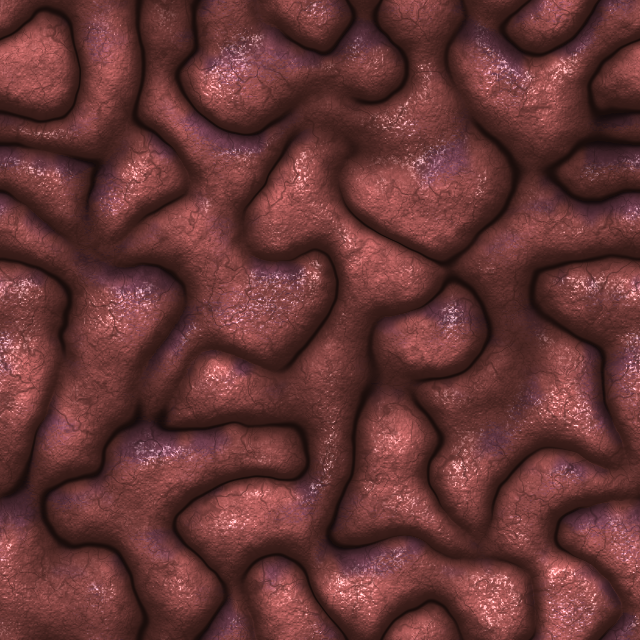
This texture is drawn by a Shadertoy shader. Its source:

```glsl
const float TAU = 6.2831853;
const vec3 CREASE = vec3(0.185, 0.092, 0.078);
const vec3 FLESH = vec3(0.75, 0.39, 0.38);
const vec3 BRUISE = vec3(0.70, 0.74, 1.0);
const vec3 GLOSS = vec3(0.60, 0.58, 0.60);

vec2 hash2(vec2 cell) {
    vec3 q = fract(cell.xyx * vec3(0.1031, 0.1030, 0.0973));
    q += dot(q, q.yzx + 33.33);
    return fract((q.xx + q.yz) * q.zy);
}

// Value noise with a whole number of cells per tile
float noise(vec2 uv, float period) {
    vec2 p = uv * period, cell = floor(p), f = fract(p);
    f = f * f * (3.0 - 2.0 * f);
    vec2 lo = mod(cell, period), hi = mod(cell + 1.0, period);
    float bottom = mix(hash2(lo).x, hash2(vec2(hi.x, lo.y)).x, f.x);
    float top = mix(hash2(vec2(lo.x, hi.y)).x, hash2(hi).x, f.x);
    return mix(bottom, top, f.y);
}

float fbm(vec2 uv, float period) {
    return 0.5 * noise(uv, period) + 0.3 * noise(uv + 0.17, period * 2.0)
         + 0.2 * noise(uv + 0.31, period * 4.0);
}

// Wrapped cellular noise: gap between the two nearest seeds
float cellGap(vec2 uv, float period) {
    vec2 p = uv * period, cell = floor(p);
    float near = 9.0, next = 9.0;
    for (int y = -1; y <= 1; y++)
    for (int x = -1; x <= 1; x++) {
        vec2 c = cell + vec2(x, y);
        float d = length(c + hash2(mod(c, period)) - p);
        next = min(next, max(near, d));
        near = min(near, d);
    }
    return next - near;
}

// Depth inside a fold: layered plane waves, folded at their zero lines
float foldDepth(vec2 uv) {
    vec2 p = uv + 0.018 * sin(TAU * (uv.yx * vec2(3.0, 4.0) + uv * vec2(2.0, 1.0)));
    p += 0.02 * (vec2(fbm(uv, 14.0), fbm(uv + 0.43, 14.0)) - 0.5);
    float sum = 0.0;
    for (int i = 0; i < 18; i++) {
        float n = float(i);
        float radius = 2.5 + 3.6 * fract(n * 0.618 + 0.2);
        vec2 wave = round(radius * vec2(cos(n * 2.4), sin(n * 2.4)));
        sum += sin(TAU * (dot(wave, p) + hash2(vec2(n, 7.0)).x));
    }
    float softness = mix(0.03, 0.2, smoothstep(0.45, 0.95, noise(uv + 0.71, 9.0)));
    return length(vec2(sum / 3.0, softness));
}

// One net of veins with soft, frayed edges and gaps
float veinNet(vec2 uv, float period, float width) {
    float line = 1.0 - smoothstep(0.0, width, cellGap(uv, period));
    return line * smoothstep(0.25, 0.75, noise(uv + 0.21, period * 1.0 + 6.0));
}

float veins(vec2 uv) {
    vec2 bend = vec2(fbm(uv, 32.0), fbm(uv + 0.37, 32.0)) - 0.5;
    vec2 p = uv + 0.045 * bend;
    float coarse = veinNet(p, 17.0, 0.1);
    float fine = veinNet(p + 0.02 * bend.yx, 37.0, 0.15);
    float hair = veinNet(p + 0.41, 71.0, 0.22);
    return max(coarse, max(0.75 * fine, 0.5 * hair));
}

float height(vec2 uv) {
    float body = 1.0 - exp(-1.5 * foldDepth(uv));
    float lumps = 0.22 * noise(uv, 17.0) + 0.05 * noise(uv, 41.0);
    float wrinkles = 0.016 * noise(uv, 101.0) + 0.02 * noise(uv, 230.0)
                   + 0.016 * noise(uv, 410.0);
    return 1.15 * body + lumps + wrinkles;
}

vec3 surfaceNormal(vec2 uv, float relief) {
    vec2 e = vec2(0.0012, 0.0);
    float h = height(uv);
    vec2 slope = vec2(height(uv + e.xy), height(uv + e.yx)) - h;
    return normalize(vec3(-slope * relief / e.x, 1.0));
}

void mainImage(out vec4 fragColor, in vec2 fragCoord) {
    vec2 uv = fragCoord / iResolution.xy;
    float depth = foldDepth(uv);
    float vein = veins(uv);
    vec3 normal = surfaceNormal(uv, 0.045);
    vec3 light = normalize(vec3(-0.08, 0.55, 0.8));
    vec3 halfway = normalize(light + vec3(0.0, 0.0, 1.0));

    // Soft light from above, darkened toward the creases
    float diffuse = max(dot(normal, light), 0.0);
    float open = 1.0 - exp(-1.35 * depth);
    float speckle = noise(uv, 256.0) + noise(uv + 0.3, 430.0) - 1.0;
    float tone = (0.14 + 0.9 * pow(diffuse, 1.2)) * open;
    tone *= 0.6 + 0.8 * fbm(uv, 16.0);
    tone *= 0.85 + 0.3 * fbm(uv + 0.6, 60.0) + 0.11 * speckle;
    tone *= 1.0 - 0.42 * vein;
    vec3 color = mix(CREASE, FLESH, tone);
    color *= mix(0.5, 1.0, smoothstep(0.02, 0.17, depth));

    // Violet patches on the upper flanks
    float patches = smoothstep(0.42, 0.64, fbm(uv + 0.13, 11.0));
    float upper = smoothstep(-0.1, 0.4, normal.y);
    color *= mix(vec3(1.0), BRUISE, patches * upper * 0.9);

    // Wet, sparkling gloss along the crests
    float sparkle = smoothstep(-0.35, 0.65, speckle) * (1.0 - 0.7 * vein);
    float gloss = pow(max(dot(normal, halfway), 0.0), 30.0);
    gloss *= sparkle * smoothstep(0.15, 0.6, depth);
    gloss *= 0.12 + 0.88 * smoothstep(0.42, 0.62, fbm(uv + 0.57, 11.0));
    color += GLOSS * gloss;

    fragColor = vec4(clamp(color, 0.0, 1.0), 1.0);
}
```
